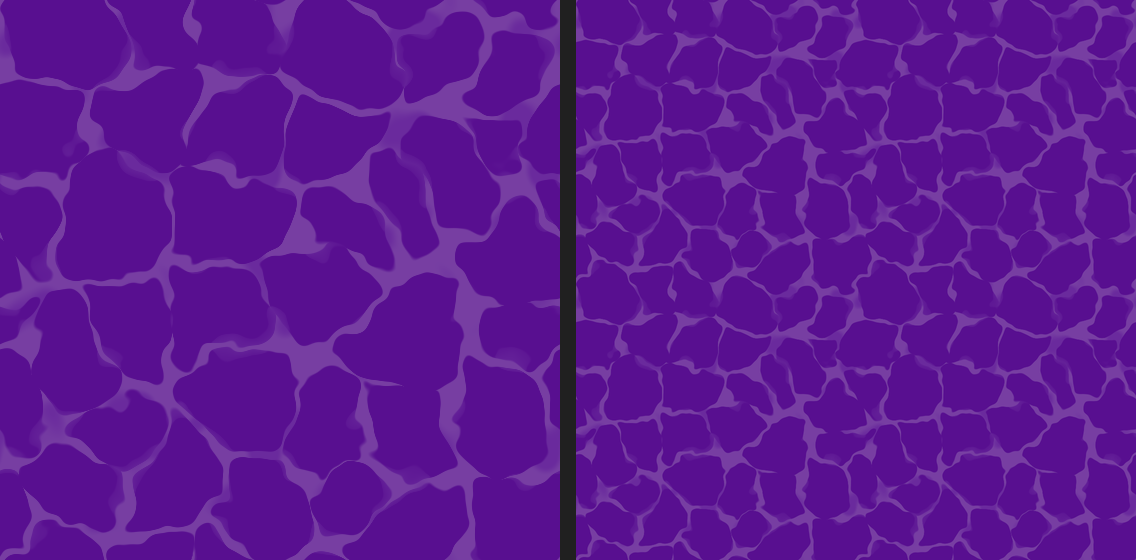
Left: one tile. Right: repeated 2 by 2.
Give the GLSL for this pattern, as a Shadertoy shader.

```glsl
// Tiling violet water caustics: a web of pale light around dark rounded cells.

const float TAU = 6.2831853;
const vec3 DEEP_VIOLET = vec3(0.347, 0.058, 0.566);
const vec3 MID_VIOLET = vec3(0.415, 0.165, 0.615);
const vec3 PALE_VIOLET = vec3(0.465, 0.245, 0.635);

const float CELLS = 6.0;          // cells per canvas side, whole so that it tiles
const float JITTER = 0.88;        // irregularity of the cell centres
const float ROUNDING = 10.0;      // lower values round the corners more
const float WEB_WIDTH = 0.052;    // mean strand width, in cells
const float WIDTH_SWING = 0.10;   // strands swell and break by this much
const float VEIL_WIDTH = 0.16;    // reach of the faint glow beside strands
const float VEIL_STRENGTH = 0.65;
const float WARP = 0.13;          // slow bending of the web
const float WOBBLE = 0.035;       // fine bending of the web

vec2 hash22(vec2 p) {
    vec3 q = fract(p.xyx * vec3(0.1031, 0.1030, 0.0973) + 0.137);
    q += dot(q, q.yzx + 33.33);
    return fract((q.xx + q.yz) * q.zy);
}

// Bent sine waves that wrap after one canvas for whole frequencies.
float ripple(vec2 uv, float frequency, float phase) {
    vec2 a = TAU * frequency * uv + phase;
    return 0.5 * (sin(a.x + 1.6 * sin(a.y + phase)) + sin(a.y + 1.4 * sin(a.x - 2.0 * phase)));
}

// Two unrelated frequencies hide the regular repeat; result is about -1 to 1.
float layeredRipple(vec2 uv, float frequency, float phase) {
    return 0.6 * ripple(uv, frequency, phase) + 0.6 * ripple(uv.yx, frequency + 2.0, phase + 1.9);
}

// Smooth cellular noise: near zero on the borders, growing into the cells.
float borderDistance(vec2 p) {
    vec2 base = floor(p);
    float nearest = 1e3;
    float sum = 0.0;
    for (int y = -2; y <= 2; y++) {
        for (int x = -2; x <= 2; x++) {
            vec2 id = base + vec2(x, y);
            vec2 centre = id + 0.5 + JITTER * (hash22(mod(id, CELLS)) - 0.5);
            float d = distance(p, centre);
            nearest = min(nearest, d);
            sum += exp(-ROUNDING * d);
        }
    }
    float others = sum * exp(ROUNDING * nearest) - 1.0;
    return -log(max(others, 1e-5)) / ROUNDING;
}

void mainImage(out vec4 fragColor, in vec2 fragCoord) {
    vec2 uv = fragCoord / iResolution.xy;
    float soft = 1.2 * CELLS / iResolution.y;

    // Bend the cells
    vec2 bend = WARP * vec2(layeredRipple(uv, 3.0, 0.7), layeredRipple(uv, 3.0, 4.1));
    bend += WOBBLE * vec2(ripple(uv, 11.0, 2.3), ripple(uv, 13.0, 5.2));
    float border = borderDistance(uv * CELLS + bend);

    // Strands of uneven width
    float width = WEB_WIDTH + WIDTH_SWING * layeredRipple(uv, 5.0, 1.3);
    float web = 1.0 - smoothstep(-soft, soft, border - width);

    // Faint veils that fade away from some strands
    float reach = VEIL_WIDTH * smoothstep(0.1, 0.8, layeredRipple(uv, 4.0, 3.4));
    float outside = max(border - max(width, 0.0), 0.0);
    float veil = 1.0 - smoothstep(-soft, soft, outside - reach);
    veil *= smoothstep(0.0, 0.05, reach) * (1.0 - 0.6 * outside / (reach + 0.01));

    // Dimmer stretches within the strands
    float glow = smoothstep(-0.5, -0.1, layeredRipple(uv, 4.0, 5.6));

    vec3 colour = mix(DEEP_VIOLET, MID_VIOLET, VEIL_STRENGTH * veil);
    colour = mix(colour, mix(MID_VIOLET, PALE_VIOLET, glow), web);
    fragColor = vec4(colour, 1.0);
}
```
